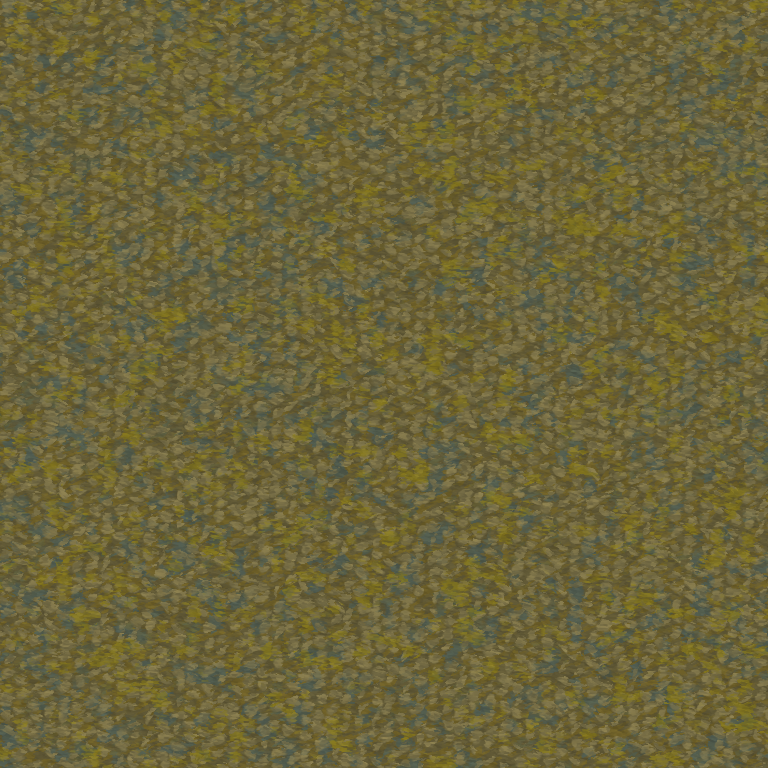
A WebGL 2 fragment shader for this texture:

```glsl
#version 300 es
precision highp float;
// Woven olive wool: staggered frayed tufts over fibrous ground, flecked with blue and yellow.
uniform vec2 u_resolution;
out vec4 outColor;

const vec3 OLIVE  = vec3(0.370, 0.340, 0.205);
const vec3 BROWN  = vec3(0.425, 0.370, 0.155);
const vec3 SLATE  = vec3(0.290, 0.355, 0.335);
const vec3 BEIGE  = vec3(0.450, 0.418, 0.270);
const vec3 STRAW  = vec3(0.525, 0.480, 0.300);
const vec3 YELLOW = vec3(0.510, 0.460, 0.090);
const vec2 TUFT_GRID = vec2(54.0, 52.0);

float hash(vec2 cell) {
    vec3 q = fract(cell.xyx * 0.1031);
    q += dot(q, q.yzx + 33.33);
    return fract((q.x + q.y) * q.z);
}

vec2 hash2(vec2 cell) {
    return vec2(hash(cell + 17.0), hash(cell + 71.0));
}

// Turns a point so that its x axis follows the given angle.
vec2 turn(vec2 p, float angle) {
    float c = cos(angle), s = sin(angle);
    return vec2(c * p.x + s * p.y, c * p.y - s * p.x);
}

// Cellular noise: random cell values blended by distance to their points.
float cellNoise(vec2 p, float sharpness) {
    vec2 base = floor(p);
    float total = 0.0, weights = 0.0;
    for (int y = -1; y <= 1; y++)
    for (int x = -1; x <= 1; x++) {
        vec2 cell = base + vec2(x, y);
        vec2 away = p - cell - 0.15 - 0.7 * hash2(cell);
        float w = exp(-sharpness * dot(away, away));
        total += w * hash(cell);
        weights += w;
    }
    return total / max(weights, 1e-6);
}

// Thin streaks along an angle, centred on zero.
float fibres(vec2 p, float angle, vec2 density) {
    return cellNoise(turn(p, angle) * density + 200.0, 12.0) - 0.5;
}

// Slow variation that gathers coloured flecks into clusters.
float drift(vec2 p, float phase) {
    return 0.5 * sin(13.0 * p.x + 4.0 * sin(9.0 * p.y + phase))
         + 0.5 * sin(17.0 * p.y - 3.0 * sin(11.0 * p.x - phase));
}

// Returns coverage, angle, tone and height across the strongest nearby tuft.
vec4 tuft(vec2 p, float fray) {
    vec2 g = p * TUFT_GRID;
    float column = floor(g.x);
    vec4 best = vec4(0.0);
    for (int x = -1; x <= 1; x++) {
        float cx = column + float(x);
        float drop = 0.5 * mod(cx, 2.0);
        float row = floor(g.y - drop);
        for (int y = -1; y <= 1; y++) {
            vec2 cell = vec2(cx, row + float(y));
            vec2 r = hash2(cell), size = hash2(cell + 311.0);
            vec2 centre = cell + vec2(0.5, 0.5 + drop) + 0.4 * (r - 0.5);
            float angle = mix(-0.9, 1.3, hash(cell + 135.0));
            vec2 q = turn(g - centre, angle);
            q.y += (r.x - 0.5) * 1.6 * q.x * q.x;
            vec2 radius = mix(vec2(0.36, 0.16), vec2(0.62, 0.46), size);
            float edge = length(q / radius) + 1.1 * fray;
            float cover = 1.0 - smoothstep(0.7, 1.15, edge);
            if (cover > best.x) best = vec4(cover, angle, r.y, q.y / radius.y);
        }
    }
    return best;
}

void main() {
    vec2 p = gl_FragCoord.xy / min(u_resolution.x, u_resolution.y);
    p += 0.0016 * vec2(sin(31.0 * p.y), sin(27.0 * p.x));

    // Fine threads and the tufts they fray
    float thread = fibres(p, -0.3, vec2(110.0, 330.0));
    float cross = fibres(p + 3.0, 0.4, vec2(100.0, 300.0));
    float weft = fibres(p + 7.0, -0.1, vec2(130.0, 380.0));
    vec4 t = tuft(p + 0.004 * vec2(cross, thread), 0.5 * (thread + cross));
    float pile = fibres(p + 5.0, 0.3 * t.y - 0.2, vec2(130.0, 360.0));

    // Small dyed flecks, with edges broken up by the threads
    vec2 ragged = p + 0.010 * vec2(thread, cross);
    float blue = cellNoise(ragged * vec2(62.0, 72.0) + 40.0, 8.0) + 0.025 * drift(p, 1.0);
    float gold = cellNoise(ragged * vec2(54.0, 62.0) + 90.0, 8.0) + 0.035 * drift(p, 4.0);
    blue = smoothstep(0.56, 0.95, blue + 0.28 * cross);
    gold = smoothstep(0.66, 1.02, gold + 0.28 * weft);

    // Ground
    vec3 ground = mix(OLIVE, BROWN, smoothstep(-0.12, 0.32, cross));
    ground = mix(ground, SLATE, 0.8 * blue);
    ground = mix(ground, YELLOW, 0.7 * gold);
    ground *= 1.0 + 0.13 * thread + 0.13 * weft;

    // Tufts, paler towards their upper side
    float light = 0.5 * t.z + 0.15 * t.w + 0.6 * pile + 0.2;
    vec3 wool = mix(BEIGE, STRAW, clamp(light, 0.0, 1.0));
    wool = mix(wool, YELLOW, 0.7 * gold);
    wool = mix(wool, SLATE, 0.25 * blue);
    wool *= 1.0 + 0.16 * pile + 0.08 * weft;

    outColor = vec4(mix(ground, wool, 0.92 * t.x), 1.0);
}
```
